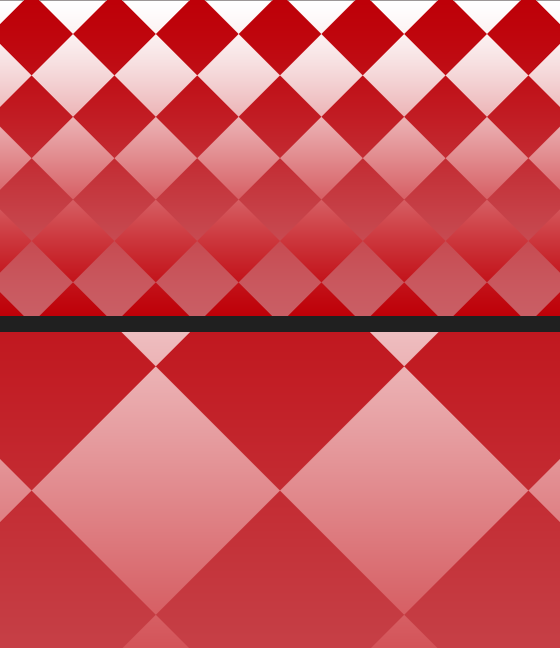
Top, the full canvas; bottom, a detail of the centre.
Give the GLSL for this pattern, as a WebGL 2 fragment shader.

```glsl
#version 300 es
precision highp float;

uniform vec2 u_resolution;
out vec4 outColor;

const float PERIOD = 0.262;                  // diamond diagonal, in canvas heights
const float ROW_CENTER = 0.8924;             // height of the top row's centres
const float EDGE_LINE = 0.0022;              // hairline along the top edge

const vec3 DEEP_RED = vec3(0.745, 0.0, 0.03);
const vec3 DUSTY_ROSE = vec3(0.79, 0.37, 0.395);
const vec3 WHITE = vec3(1.0);
const vec3 HAIRLINE_GREY = vec3(0.45, 0.42, 0.42);

// Signed distance to a lattice of diamonds touching at their tips
float diamondLattice(vec2 p, float period) {
    vec2 cell = abs(fract(p / period + 0.5) - 0.5);
    return (cell.x + cell.y - 0.5) * period * inversesqrt(2.0);
}

// Coverage of the inside of a shape, smoothed over about one pixel
float coverage(float dist, float pixel) {
    return clamp(0.5 - dist / pixel, 0.0, 1.0);
}

// Fade from 0 to 1 that is straight in the middle and eased at both ends
float softRamp(float t) {
    float s = pow(clamp(t, 0.0, 1.0), 1.1);
    return mix(s, smoothstep(0.0, 1.0, s), 0.5);
}

void main() {
    float pixel = 1.0 / u_resolution.y;
    vec2 p = gl_FragCoord.xy * pixel;
    float centerX = 0.5 * u_resolution.x * pixel;

    // Opposing vertical gradients
    float fade = softRamp(1.0 - p.y);
    vec3 ground = mix(WHITE, DEEP_RED, fade);
    vec3 diamond = mix(DEEP_RED, DUSTY_ROSE, fade);

    // Diamond lattice
    float dist = diamondLattice(p - vec2(centerX, ROW_CENTER), PERIOD);
    float inside = coverage(dist, pixel);
    vec3 color = mix(ground, diamond, inside);

    // Hairline on the ground at the top
    float line = coverage(1.0 - EDGE_LINE - p.y, pixel);
    color = mix(color, HAIRLINE_GREY, line * (1.0 - inside));

    outColor = vec4(color, 1.0);
}
```
